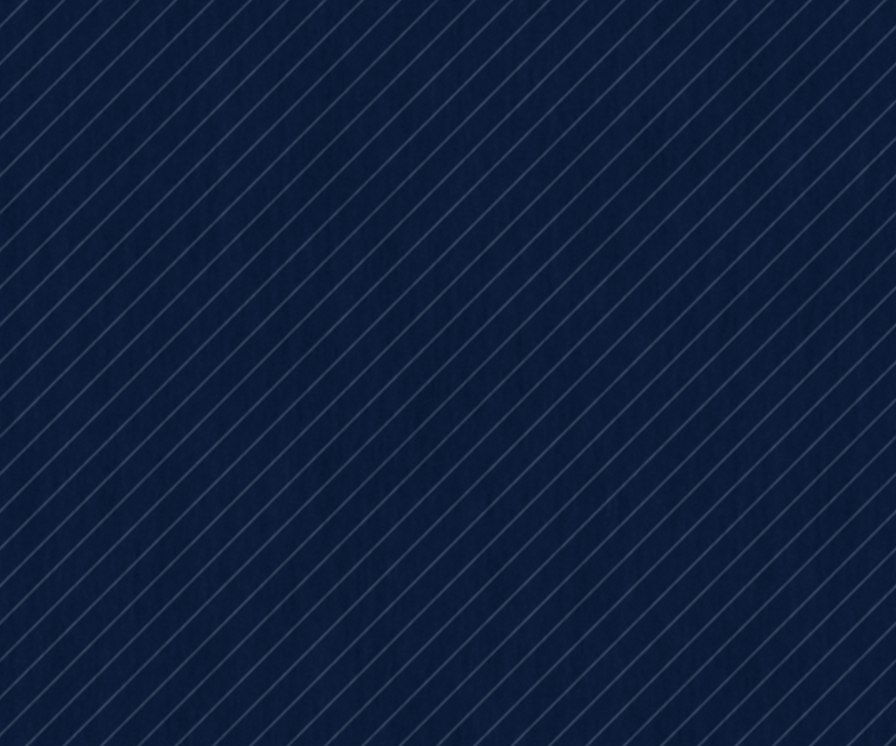
Give the GLSL for this pattern, as a WebGL 2 fragment shader.

```glsl
#version 300 es
precision highp float;
// Navy suiting cloth with thin diagonal pinstripes, 24 repeats across and 20 down.
// The stripes are a periodic distance; the weave is layered value noise whose
// lattice wraps at the canvas edges, so the whole cloth tiles.

uniform vec2 u_resolution;
out vec4 fragColor;

// Integer hash of a lattice cell, from 0 to 1.
float hash(uvec2 cell, uint seed) {
    uint h = cell.x * 1597u + cell.y * 51749u + seed * 7919u;
    h = (h ^ (h >> 15)) * 73471u;
    h = (h ^ (h >> 13)) * 92821u;
    h ^= h >> 16;
    return float(h & 65535u) / 65535.0;
}

// Value noise from -1 to 1 that wraps after the given number of cells.
float wrapNoise(vec2 uv, vec2 cells, uint seed) {
    vec2 p = uv * cells;
    vec2 blend = smoothstep(0.0, 1.0, fract(p));
    uvec2 period = uvec2(cells);
    uvec2 a = uvec2(floor(p)) % period;
    uvec2 b = (a + 1u) % period;
    float low = mix(hash(a, seed), hash(uvec2(b.x, a.y), seed), blend.x);
    float high = mix(hash(uvec2(a.x, b.y), seed), hash(b, seed), blend.x);
    return mix(low, high, blend.y) * 2.0 - 1.0;
}

void main() {
    vec2 uv = gl_FragCoord.xy / u_resolution;

    // Weave: fine grain, short upright threads, long faint streaks, soft patches
    float grain = wrapNoise(uv, vec2(360.0, 300.0), 1u);
    float threads = wrapNoise(uv, vec2(240.0, 70.0), 2u);
    float streaks = wrapNoise(uv, vec2(150.0, 9.0), 3u);
    float patches = wrapNoise(uv, vec2(12.0, 10.0), 4u);
    float weave = 0.008 * grain + 0.007 * threads + 0.007 * streaks + 0.003 * patches;

    // Pinstripes: distance to the nearest centre line, in stripe periods
    vec2 repeats = vec2(24.0, -20.0);
    float stripeDistance = abs(fract(dot(uv, repeats) - 0.21) - 0.5);
    float pixel = length(repeats / u_resolution);
    float stripe = 1.0 - smoothstep(0.0, 0.08 + 0.5 * pixel, stripeDistance);
    stripe *= 0.97 + 0.08 * threads + 0.06 * patches;

    // Dyed cloth and pale yarn share the same weave
    vec3 navy = vec3(0.047, 0.108, 0.216);
    vec3 paleYarn = vec3(0.19, 0.25, 0.35);
    vec3 color = mix(navy, paleYarn, stripe) + weave * vec3(0.8, 1.0, 1.25);
    fragColor = vec4(color, 1.0);
}
```
